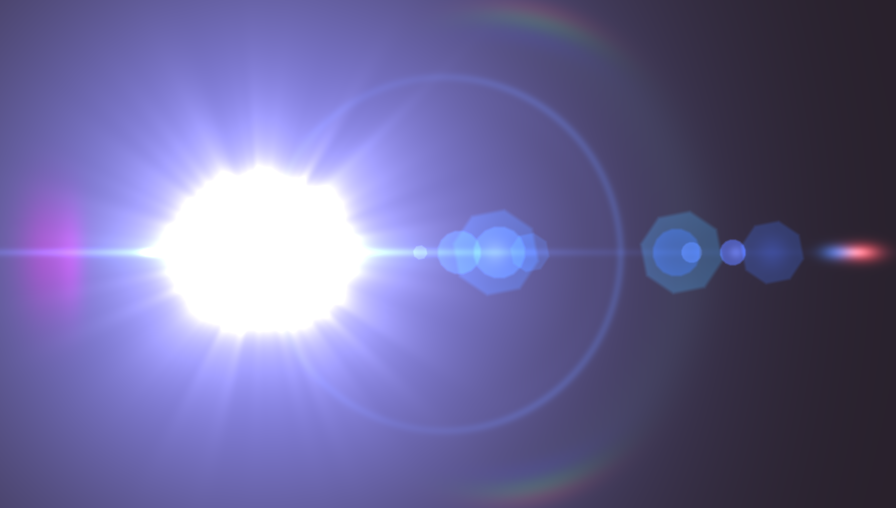
Reproduce this background procedurally as a WebGL 1 fragment shader.

```glsl
precision highp float;
// A camera lens flare: a white-violet light on the left over a dark plum field,
// with a thin halo and a row of polygonal ghosts along a horizontal streak.
// Built by adding gaussian glows, angular noise rays, rings and polygon masks.

uniform vec2 u_resolution;

const float TAU = 6.2831853;
const vec2 LIGHT = vec2(0.515, 0.503);

float hash(float n) {
  return fract(sin(n * 127.1) * 43758.5453);
}

// Smooth noise around the circle, periodic in count cells.
float angularNoise(float angle, float count) {
  float t = (angle / TAU + 0.5) * count;
  float i = floor(t);
  float f = smoothstep(0.0, 1.0, t - i);
  return mix(hash(mod(i, count) + count), hash(mod(i + 1.0, count) + count), f);
}

// Soft elliptical spot.
float spot(vec2 p, vec2 center, vec2 size) {
  vec2 q = (p - center) / size;
  return exp(-dot(q, q));
}

// Thin or wide gaussian ring.
float ring(vec2 p, vec2 center, float radius, float width) {
  float q = (length(p - center) - radius) / width;
  return exp(-q * q);
}

// Filled polygon on the flare axis with a slightly brighter rim.
float ghost(vec2 p, float x, float radius, float sides) {
  vec2 q = p - vec2(x, LIGHT.y);
  float sector = TAU / sides;
  float a = mod(atan(q.y, q.x + 1e-5) + 0.2, sector) - 0.5 * sector;
  float d = length(q) * cos(a) / radius;
  float soft = 0.05 + 0.0015 / radius;
  return (0.8 + 0.2 * d * d) * (1.0 - smoothstep(1.0 - soft, 1.0 + soft, d));
}

// Wide violet glow, inner bloom, uneven white core and faint rays.
vec3 lightSource(vec2 p) {
  vec2 q = p - LIGHT;
  float angle = atan(q.y, q.x + 1e-5);
  float d = length(q);
  float rays = 0.6 * angularNoise(angle, 34.0) + 0.4 * angularNoise(angle, 90.0) - 0.5;
  float coreDist = length(q * vec2(0.93, 1.1)) * (1.0 - 0.12 * rays);

  vec3 col = vec3(0.41, 0.43, 0.83) * exp(-d * d / 0.38);
  col += vec3(0.60, 0.61, 0.50) * exp(-coreDist * coreDist / 0.04);
  col += vec3(1.1) * exp(-pow(coreDist / 0.15, 4.0));
  col += vec3(0.13, 0.13, 0.18) * rays * exp(-d * d / 0.09);

  // One long diagonal ray toward the upper right.
  float diagonal = exp(-pow((q.y - q.x) / 0.018, 2.0)) * step(0.0, q.x);
  col += vec3(0.07, 0.08, 0.12) * diagonal * exp(-d * d / 0.10);
  return col;
}

// Horizontal streak with a small glint left of the light.
vec3 streak(vec2 p) {
  float x = p.x - LIGHT.x;
  float y = p.y - LIGHT.y;
  float thin = exp(-pow(y / 0.008, 2.0));
  float wide = exp(-pow(y / 0.035, 2.0));
  vec3 col = vec3(0.16, 0.30, 0.40) * thin * exp(-x * x / 0.12);
  col += vec3(0.03, 0.05, 0.12) * thin * exp(-x * x / 0.7);
  col += vec3(0.05, 0.17, 0.16) * wide * exp(-x * x / 0.06);
  return col + vec3(0.40, 0.40, 0.30) * spot(p, vec2(0.298, LIGHT.y), vec2(0.02, 0.007));
}

// Thin blue halo, plus a broad outer arc that turns prismatic at its ends.
vec3 halos(vec2 p) {
  vec2 center = vec2(0.875, 0.5);
  float side = smoothstep(0.80, 1.12, p.x);
  vec3 col = vec3(0.03, 0.07, 0.13) * ring(p, center, 0.348, 0.009) * (0.4 + 0.6 * side);
  col += vec3(0.01, 0.012, 0.025) * ring(p, center, 0.325, 0.03) * side;
  col += vec3(0.012, 0.028, 0.025) * ring(p, center, 0.48, 0.06) * side;

  vec2 q = vec2(p.x - 1.06, abs(p.y - 0.5));
  float ends = exp(-pow(q.x / 0.13, 2.0));
  float r = length(vec2(p.x - 0.96, q.y));
  vec3 bands = exp(-pow((vec3(r) - vec3(0.49, 0.468, 0.435)) / 0.022, vec3(2.0)));
  return col + vec3(0.09, 0.09, 0.05) * bands * ends;
}

// Polygonal reflections in two clusters along the axis.
vec3 ghosts(vec2 p) {
  vec3 col = vec3(0.08, 0.14, 0.20) * ghost(p, 0.828, 0.013, 8.0);
  col += vec3(0.02, 0.13, 0.21) * ghost(p, 0.905, 0.042, 16.0);
  col += vec3(0.01, 0.09, 0.18) * ghost(p, 0.977, 0.079, 8.0);
  col += vec3(0.03, 0.11, 0.18) * ghost(p, 0.984, 0.050, 16.0);
  col += vec3(0.01, 0.07, 0.14) * ghost(p, 1.044, 0.036, 8.0);
  col += vec3(0.10, 0.12, 0.12) * spot(p, vec2(0.977, LIGHT.y), vec2(0.025));

  col += vec3(0.02, 0.14, 0.20) * ghost(p, 1.343, 0.076, 8.0);
  col += vec3(0.01, 0.07, 0.23) * ghost(p, 1.333, 0.046, 16.0);
  col += vec3(0.07, 0.10, 0.20) * ghost(p, 1.363, 0.020, 16.0);
  col += vec3(0.10, 0.18, 0.45) * ghost(p, 1.444, 0.025, 16.0);
  col += vec3(0.10, 0.12, 0.20) * spot(p, vec2(1.450, LIGHT.y), vec2(0.014));
  col += vec3(0.02, 0.08, 0.20) * ghost(p, 1.522, 0.058, 8.0);
  return col + vec3(0.03, 0.06, 0.17) * spot(p, vec2(1.522, LIGHT.y), vec2(0.035));
}

// Magenta smear at the far left, blue-to-red dash at the far right.
vec3 endColors(vec2 p) {
  vec3 col = vec3(0.20, -0.08, 0.08) * spot(p, vec2(0.095, 0.5), vec2(0.06, 0.12));
  col += vec3(0.13, -0.03, 0.08) * spot(p, vec2(0.142, 0.49), vec2(0.025, 0.10));
  col += vec3(0.05, 0.24, 0.50) * spot(p, vec2(1.648, LIGHT.y), vec2(0.032, 0.016));
  col += vec3(0.70, 0.16, 0.18) * spot(p, vec2(1.697, LIGHT.y), vec2(0.042, 0.019));
  return col + vec3(0.15, 0.25, 0.22) * spot(p, vec2(1.685, LIGHT.y), vec2(0.03, 0.010));
}

void main() {
  vec2 p = gl_FragCoord.xy / u_resolution.y;
  p.x *= 1.7655 * u_resolution.y / u_resolution.x;

  vec3 col = mix(vec3(0.19, 0.16, 0.22), vec3(0.155, 0.125, 0.165), smoothstep(1.0, 1.77, p.x));
  col += lightSource(p) + streak(p) + halos(p) + ghosts(p) + endColors(p);
  gl_FragColor = vec4(clamp(col, 0.0, 1.0), 1.0);
}
```
